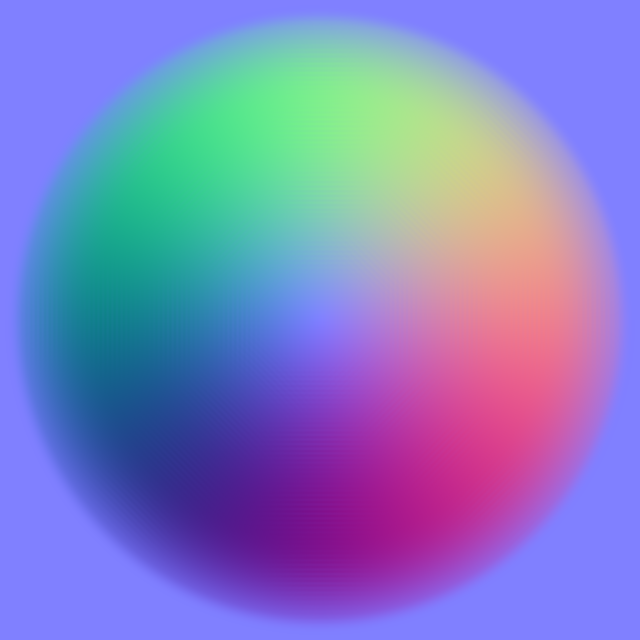
This texture map is drawn by a Shadertoy shader. Its source:

```glsl
// Tangent-space normal map of a soft round dome on a flat plane.
// A radial tilt profile leans the normal outward; fine terrace ripples
// run across the axes and diagonals, and the normal is packed into RGB.

const float PI = 3.14159265;
const float PEAK_RADIUS = 0.68;    // where the dome is steepest
const float RIM_RADIUS = 0.985;    // where it meets the plane
const float MAX_TILT = 0.87;
const float RIM_POWER = 0.85;
const float DEPTH_GAIN = 1.06;     // loss of the z part with tilt
const float DEPTH_POWER = 1.2;
const float RIPPLE_AMOUNT = 0.022;
const float RIPPLE_PERIOD = 0.0145;
const float RIPPLE_WIDTH = 0.13;   // spread to either side of an axis
const float GRAIN = 0.003;

float hash(vec2 p) {
    return fract(sin(dot(p, vec2(12.9898, 78.233))) * 43758.5453);
}

// Sideways lean of the normal at distance r from the centre
float tiltProfile(float r) {
    float rise = sin(0.5 * PI * min(r / PEAK_RADIUS, 1.0));
    float fall = clamp((RIM_RADIUS - r) / (RIM_RADIUS - PEAK_RADIUS), 0.0, 1.0);
    float rim = pow(sin(0.5 * PI * fall), RIM_POWER);
    float softEdge = 1.0 - smoothstep(0.92, 0.99, r);
    return MAX_TILT * rise * rim * softEdge;
}

// Faint terraces crossing the two axes and the two diagonals
float terraceRipple(vec2 p) {
    float sum = 0.0;
    for (int i = 0; i < 4; i++) {
        float angle = float(i) * PI * 0.25;
        vec2 dir = vec2(cos(angle), sin(angle));
        float along = abs(dot(p, dir));
        float across = dot(p, vec2(-dir.y, dir.x)) / RIPPLE_WIDTH;
        float wave = sin(2.0 * PI * along / RIPPLE_PERIOD);
        float beat = 0.6 + 0.4 * sin(along * 31.0 + float(i));
        float strength = (i % 2 == 0) ? 1.0 : 0.6;
        sum += strength * wave * beat * exp(-across * across);
    }
    return sum;
}

void mainImage(out vec4 fragColor, in vec2 fragCoord) {
    vec2 p = (2.0 * fragCoord - iResolution.xy) / min(iResolution.x, iResolution.y);
    float r = length(p);
    vec2 outward = p / max(r, 1e-4);

    // Dome slope with its ripples
    float tilt = tiltProfile(r);
    float mask = smoothstep(0.06, 0.3, r) * (1.0 - smoothstep(0.9, 0.98, r));
    tilt += RIPPLE_AMOUNT * mask * terraceRipple(p);
    tilt += GRAIN * mask * (hash(floor(p * 256.0)) - 0.5);
    tilt = max(tilt, 0.0);

    // Pack the normal into colour
    float depth = 1.0 - DEPTH_GAIN * pow(tilt, DEPTH_POWER);
    vec3 normal = vec3(outward * tilt, depth);
    fragColor = vec4(0.5 + 0.5 * normal, 1.0);
}
```
